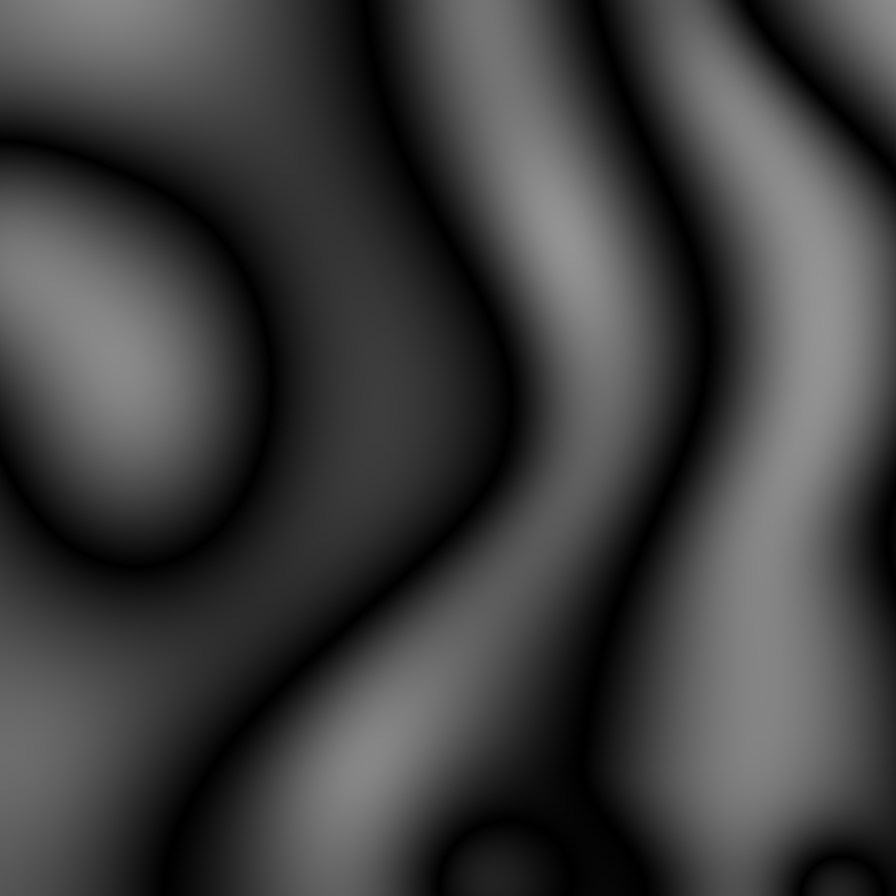
Give the GLSL for this texture, as a Shadertoy shader.

```glsl
const float PI = 3.14159265;

float bell(float x, float width) {
    float d = x / width;
    return exp(-d * d);
}

float glow(vec2 p, vec2 center, vec2 size) {
    vec2 d = (p - center) / size;
    return exp(-dot(d, d));
}

// Rounded ridge that falls to zero at t = 0 and t = 1
float ridge(float t) {
    return pow(abs(sin(PI * t)), 1.25);
}

// Dark winding valleys: x position at a given depth below the top
float leftValley(float y) {
    return 0.40 + 0.17 * bell(y - 0.45, 0.25) - 0.22 * smoothstep(0.5, 1.0, y);
}

float middleValley(float y) {
    return 0.64 + 0.15 * bell(y - 0.38, 0.28) + 0.08 * smoothstep(0.85, 1.0, y);
}

float rightValley(float y) {
    return 0.82 + 0.23 * smoothstep(-0.05, 0.3, y) - 0.06 * bell(y - 0.6, 0.12);
}

// Signed heights of the bands; sign changes make closed dark loops
float leftHeight(vec2 p) {
    float island = 0.85 * glow(p, vec2(0.15, 0.43), vec2(0.165, 0.22))
                 + 0.60 * glow(p, vec2(-0.02, 0.27), vec2(0.14));
    float shine = 0.22 * glow(p, vec2(0.13, -0.02), vec2(0.15))
                + 0.12 * glow(p, vec2(0.05, 0.85), vec2(0.13));
    return 0.36 + shine - island;
}

float middleHeight(vec2 p) {
    float shine = 0.24 * glow(p, vec2(0.62, 0.28), vec2(0.12, 0.18))
                + 0.27 * glow(p, vec2(0.38, 0.87), vec2(0.14, 0.20))
                + 0.10 * glow(p, vec2(0.54, 0.0), vec2(0.12));
    float lobe = 0.55 * glow(p, vec2(0.55, 0.98), vec2(0.13, 0.11));
    return 0.34 + shine - lobe;
}

float rightHeight(vec2 p) {
    float shine = 0.06 * glow(p, vec2(0.90, 0.36), vec2(0.12, 0.18));
    float shade = 0.22 * glow(p, vec2(0.70, 0.0), vec2(0.10))
                + 0.68 * glow(p, vec2(0.94, 1.0), vec2(0.09, 0.085));
    return 0.52 + shine - shade;
}

float bands(vec2 p) {
    float a = leftValley(p.y);
    float b = middleValley(p.y);
    float c = rightValley(p.y);
    if (p.x < a) return tanh((a - p.x) / 0.14) * leftHeight(p);
    if (p.x < b) return ridge((p.x - a) / (b - a)) * middleHeight(p);
    if (p.x < c) return ridge((p.x - b) / (c - b)) * rightHeight(p);
    return 0.55 * ridge((p.x - c) / 0.36);
}

void mainImage(out vec4 fragColor, in vec2 fragCoord) {
    // Canvas units, with y measured downward from the top
    vec2 p = fragCoord / iResolution.xy;
    p.y = 1.0 - p.y;

    // Folding at zero leaves thin black creases
    float gray = min(abs(bands(p)), 0.59);
    fragColor = vec4(vec3(gray), 1.0);
}
```
